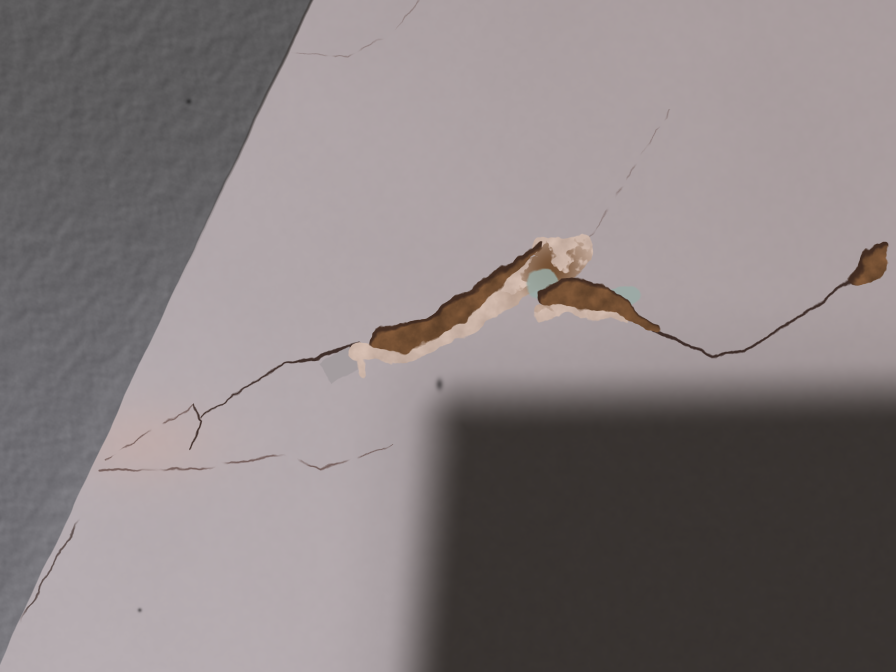
Reproduce this texture procedurally as a Shadertoy shader.

```glsl
const vec3 WALL_WARM = vec3(0.66, 0.615, 0.62);
const vec3 WALL_COOL = vec3(0.71, 0.675, 0.69);
const vec3 SHADOW = vec3(0.22, 0.20, 0.19);
const vec3 SIDE_DARK = vec3(0.36, 0.355, 0.36);
const vec3 SIDE_LIGHT = vec3(0.44, 0.435, 0.455);
const vec3 EARTH = vec3(0.45, 0.31, 0.20);
const vec3 PLASTER = vec3(0.80, 0.71, 0.66);
const vec3 OLD_PAINT = vec3(0.60, 0.67, 0.65);
const vec3 CRACK = vec3(0.20, 0.13, 0.11);
const float PENUMBRA = 0.052;

// Stroke points: x, y, half width; a negative width lifts the pen
const vec3 CAVITIES[14] = vec3[14](
    vec3(.558, .497, -.012), vec3(.6, .496, .022), vec3(.655, .52, .018), vec3(.705, .553, .016),
    vec3(.745, .59, .01), vec3(.8, .637, .004), vec3(.81, .557, -.01), vec3(.85, .567, .021),
    vec3(.89, .56, .019), vec3(.93, .54, .014), vec3(.972, .515, .007),
    vec3(1.278, .588, -.01), vec3(1.3, .612, .019), vec3(1.32, .638, .005));
const vec3 CHIPS[14] = vec3[14](
    vec3(.535, .478, -.015), vec3(.6, .473, .012), vec3(.655, .497, .014), vec3(.71, .533, .018),
    vec3(.765, .58, .022), vec3(.82, .6, .032), vec3(.862, .622, .02), vec3(.8, .537, -.011),
    vec3(.85, .546, .01), vec3(.93, .525, .006), vec3(.8, .636, -.012), vec3(.87, .632, .011),
    vec3(.54, .47, -.005), vec3(.541, .438, .005));
const vec3 CRACKS[14] = vec3[14](
    vec3(.972, .509, -.003), vec3(1.059, .472, .0017), vec3(1.102, .476, .002), vec3(1.155, .505, .0018),
    vec3(1.267, .583, .002), vec3(1.295, .61, .003), vec3(.535, .49, -.003), vec3(.472, .467, .003),
    vec3(.425, .462, .0014), vec3(.373, .427, .0012), vec3(.299, .38, .001),
    vec3(.287, .396, -.001), vec3(.299, .374, .0014), vec3(.284, .332, .0012));
const vec3 HAIRLINES[14] = vec3[14](
    vec3(.147, .3, -.0018), vec3(.286, .302, .0014), vec3(.425, .323, .0013), vec3(.477, .302, .0014),
    vec3(.53, .318, .001), vec3(.582, .337, .0004), vec3(.625, 1.0, -.001), vec3(.59, .957, .0008),
    vec3(.52, .917, .001), vec3(.434, .922, .0003), vec3(.998, .84, -.0008), vec3(.877, .644, .0009),
    vec3(.285, .395, -.001), vec3(.155, .315, .0008));

float hash(vec2 p) {
    vec3 q = fract(p.xyx * 0.1031);
    q += dot(q, q.yzx + 33.33);
    return fract((q.x + q.y) * q.z);
}
float noise(vec2 p) {
    vec2 i = floor(p), f = fract(p);
    f = f * f * (3.0 - 2.0 * f);
    return mix(mix(hash(i), hash(i + vec2(1, 0)), f.x),
               mix(hash(i + vec2(0, 1)), hash(i + 1.0), f.x), f.y);
}
float fbm(vec2 p) {
    float sum = 0.0, gain = 0.5;
    for (int i = 0; i < 4; i++, gain *= 0.5) {
        sum += gain * noise(p);
        p = mat2(1.6, 1.2, -1.2, 1.6) * p + 7.3;
    }
    return sum / 0.9375;
}
vec2 wobble(vec2 p) { return vec2(fbm(p), fbm(p + 31.0)) - 0.5; }
float fill(float d) { return 1.0 - smoothstep(-1.0, 1.0, d * iResolution.y); }
float blob(vec2 p, vec2 center, vec2 radius) {
    vec2 q = (p - center) / radius;
    return exp(-dot(q, q));
}
float strokes(vec2 p, vec3 path[14]) {
    float d = 9.0;
    for (int i = 1; i < 14; i++) {
        vec3 a = path[i - 1], b = path[i];
        if (b.z < 0.0) continue;
        vec2 ab = b.xy - a.xy, ap = p - a.xy;
        float t = clamp(dot(ap, ab) / dot(ab, ab), 0.0, 1.0);
        d = min(d, length(ap - ab * t) - mix(abs(a.z), b.z, t));
    }
    return d;
}

void mainImage(out vec4 fragColor, in vec2 fragCoord) {
    vec2 p = fragCoord / iResolution.y;
    float grain = fbm(p * 90.0) - 0.5;
    vec2 ragged = p + 0.010 * wobble(p * 45.0);
    // Lit wall with a warm stain beside the corner
    vec3 col = mix(WALL_COOL, WALL_WARM, smoothstep(-0.3, 1.5, p.x + 0.6 * p.y - 0.35));
    col += 0.012 * grain + 0.015 * (fbm(p * 5.0) - 0.5);
    col += vec3(0.04, 0.005, -0.015) * blob(p, vec2(0.21, 0.34), vec2(0.11, 0.06));
    // Hairlines and cracks
    float strength = (p.y > 0.5 ? 0.38 : 0.75) * smoothstep(0.2, 0.55, noise(p * 55.0));
    col = mix(col, vec3(0.38, 0.28, 0.26), strength * fill(strokes(ragged, HAIRLINES)));
    col = mix(col, CRACK, 0.9 * fill(strokes(ragged, CRACKS)));
    // Lifted flake of paint
    vec2 flake = abs(mat2(0.86, -0.5, 0.5, 0.86) * (ragged - vec2(0.507, 0.457))) - vec2(0.026, 0.017);
    col = mix(col, vec3(0.64, 0.61, 0.62), fill(max(flake.x, flake.y)));
    // Exposed plaster, old paint and earth
    vec2 torn = ragged + 0.022 * wobble(p * 24.0 + 5.0);
    vec3 plaster = PLASTER + 0.16 * (fbm(p * 50.0) - 0.5);
    float crumbs = smoothstep(0.5, 0.58, fbm(p * 36.0)) * blob(p, vec2(0.82, 0.6), vec2(0.05));
    col = mix(col, mix(plaster, EARTH, crumbs), fill(strokes(torn, CHIPS)));
    float paint = blob(p, vec2(0.807, 0.577), vec2(0.025)) + blob(p, vec2(0.93, 0.56), vec2(0.026, 0.016));
    col = mix(col, OLD_PAINT, 0.85 * smoothstep(0.35, 0.5, paint * (0.5 + fbm(p * 40.0))));
    float lip = strokes(torn + vec2(-0.004, 0.006), CAVITIES);
    vec3 earth = EARTH * (0.75 + 0.5 * fbm(p * 60.0));
    earth = mix(earth, CRACK, 0.75 * smoothstep(-0.003, 0.003, lip));
    col = mix(col, earth, fill(strokes(torn, CAVITIES)));
    // Soft cast shadow
    vec2 s = vec2(0.658 + 0.09 * p.y - p.x, p.y - 0.352 - 0.02 * p.x);
    float shade = length(max(s, 0.0)) + min(max(s.x, s.y), 0.0) - 0.04;
    col *= 1.0 - 0.07 * (1.0 - smoothstep(0.0, 0.16, shade));
    col = mix(SHADOW + 0.012 * grain, col, smoothstep(-PENUMBRA, PENUMBRA, shade));
    // Small dents
    float dents = blob(p, vec2(0.654, 0.428), vec2(0.005, 0.008)) + blob(p, vec2(0.208, 0.092), vec2(0.003));
    col *= 1.0 - 0.45 * dents;
    // Side wall, its seam and the split beside it
    float seam = p.x - 0.47 * p.y + 0.007 + 0.006 * (fbm(p * 14.0) - 0.5);
    float relief = fbm(p * 55.0) - fbm(p * 55.0 + vec2(0.3, -0.3));
    vec3 side = mix(SIDE_LIGHT, SIDE_DARK, smoothstep(0.25, 0.95, p.y)) + 0.10 * relief;
    side += 0.035 * smoothstep(-0.07, -0.01, seam) * (1.0 - p.y);
    side *= 1.0 - 0.45 * blob(p, vec2(0.281, 0.849), vec2(0.004));
    col = mix(col, side, fill(seam));
    float gap = smoothstep(0.5, 0.95, p.y) * (1.0 - smoothstep(0.0, 0.004, abs(seam)));
    col = mix(col, SHADOW, 0.7 * gap);
    float split = abs(ragged.x - 0.575 * ragged.y + 0.013) - 0.0015;
    float span = smoothstep(0.07, 0.1, p.y) * (1.0 - smoothstep(0.21, 0.23, p.y));
    col = mix(col, CRACK, 0.65 * span * fill(split));
    fragColor = vec4(clamp(col, 0.0, 1.0), 1.0);
}
```
